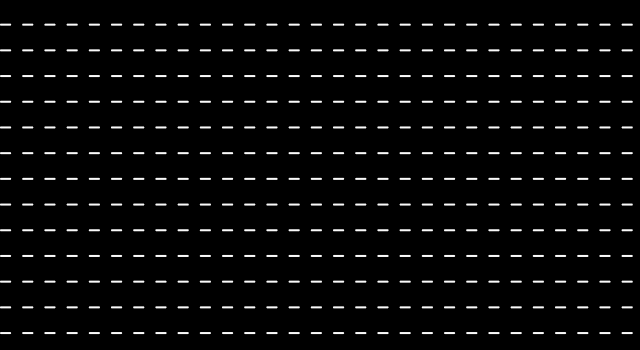
This pattern is drawn by a Shadertoy shader. Its source:

```glsl
const vec3 BACKGROUND = vec3(0.0);
const vec3 DASH_COLOUR = vec3(0.98);

// Lengths are fractions of the canvas height
const vec2 SPACING = vec2(0.06343, 0.07343);
const vec2 FIRST_CENTRE = vec2(0.0159, 0.0484);
const float DASH_LENGTH = 0.0318;
const float DASH_WIDTH = 0.0058;

// Offset from the centre of the nearest repeat
vec2 repeatCell(vec2 p, vec2 spacing, vec2 centre) {
    return (fract((p - centre) / spacing + 0.5) - 0.5) * spacing;
}

// Signed distance to a horizontal bar with rounded ends
float roundedDash(vec2 p, float len, float width) {
    float radius = 0.5 * width;
    float reach = 0.5 * len - radius;
    return length(vec2(max(abs(p.x) - reach, 0.0), p.y)) - radius;
}

float coverage(float dist, float pixel) {
    return clamp(0.5 - dist / pixel, 0.0, 1.0);
}

void mainImage(out vec4 fragColor, in vec2 fragCoord) {
    float pixel = 1.0 / iResolution.y;
    vec2 p = fragCoord * pixel;

    // Grid of dashes
    vec2 cell = repeatCell(p, SPACING, FIRST_CENTRE);
    float dash = coverage(roundedDash(cell, DASH_LENGTH, DASH_WIDTH), pixel);

    fragColor = vec4(mix(BACKGROUND, DASH_COLOUR, dash), 1.0);
}
```
